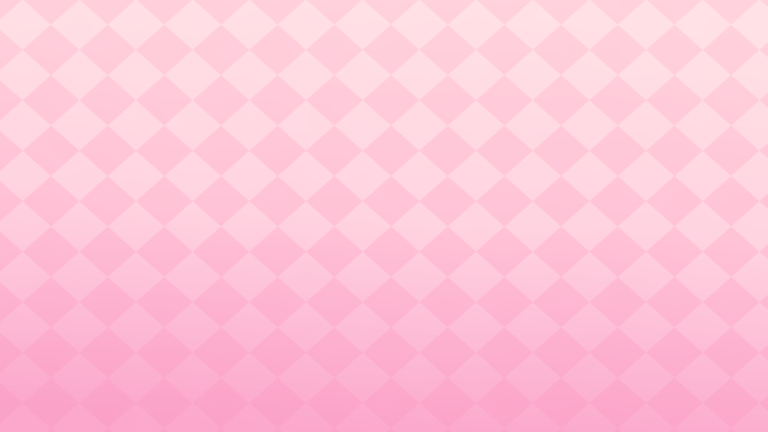
Write a Shadertoy shader that draws this pattern.

```glsl
const vec2 CELL = vec2(0.1312, 0.1168);         // diamond width and height
const vec2 DIAMOND_CENTER = vec2(0.8396, 0.5926);
const float EDGE_SOFTNESS = 0.002;

vec2 hashGradient(vec2 p) {
    vec2 h = vec2(dot(p, vec2(127.1, 311.7)), dot(p, vec2(269.5, 183.3)));
    return fract(sin(h) * 43758.5) * 2.0 - 1.0;
}

float gradientNoise(vec2 p) {
    vec2 i = floor(p), f = fract(p);
    vec2 u = f * f * (3.0 - 2.0 * f);
    vec2 e = vec2(0.0, 1.0);
    float a = dot(hashGradient(i), f);
    float b = dot(hashGradient(i + e.yx), f - e.yx);
    float c = dot(hashGradient(i + e.xy), f - e.xy);
    float d = dot(hashGradient(i + e.yy), f - e.yy);
    return mix(mix(a, b, u.x), mix(c, d, u.x), u.y);
}

// Signed distance to the nearest diamond of a touching lattice
float diamondLattice(vec2 p, vec2 cell) {
    vec2 q = abs(fract(p / cell + 0.5) - 0.5);
    return (q.x + q.y - 0.5) / length(1.0 / cell);
}

vec3 ramp(vec3 low, vec3 middle, vec3 high, float t) {
    vec3 lower = mix(low, middle, clamp(t / 0.5, 0.0, 1.0));
    return mix(lower, high, clamp((t - 0.5) / 0.5, 0.0, 1.0));
}

void mainImage(out vec4 fragColor, in vec2 fragCoord) {
    vec2 p = fragCoord / iResolution.y;
    float across = fragCoord.x / iResolution.x;

    // Vertical fade, tilted toward the upper right, with faint unevenness
    float height = p.y + 0.12 * (across - 0.5) + 0.04 * gradientNoise(p * 2.5);

    vec3 ground = ramp(vec3(0.985, 0.635, 0.785), vec3(1.0, 0.762, 0.84),
                       vec3(1.0, 0.822, 0.865), height);
    vec3 diamond = ramp(vec3(0.985, 0.66, 0.80), vec3(1.0, 0.828, 0.88),
                        vec3(1.0, 0.882, 0.90), height);

    // Pale diamonds over the pink ground
    float dist = diamondLattice(p - DIAMOND_CENTER, CELL);
    float soft = max(EDGE_SOFTNESS, 0.75 / iResolution.y);
    float inside = 1.0 - smoothstep(-soft, soft, dist);
    vec3 color = mix(ground, diamond, inside);

    // Soft mottling
    color.gb += 0.006 * gradientNoise(p * 14.0);
    fragColor = vec4(color, 1.0);
}
```
